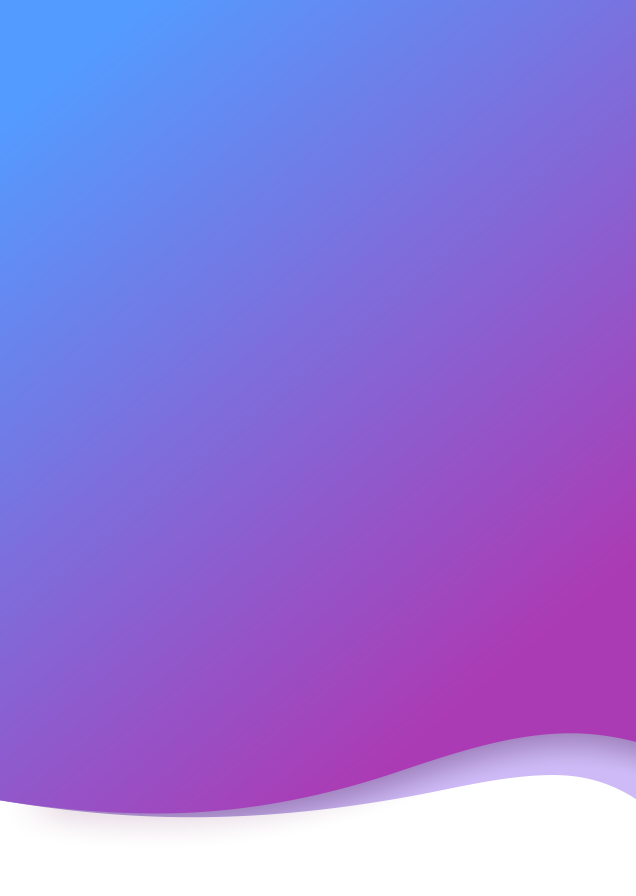
This background is drawn by a WebGL 2 fragment shader. Its source:

```glsl
#version 300 es
precision highp float;
// A diagonal blue-to-magenta gradient ending in a wavy lower edge, with a
// lavender ribbon and a white floor below it. The waves are chains of cubic
// Hermite spans; a soft shadow falls from the gradient onto both layers.

uniform vec2 u_resolution;
out vec4 fragColor;

const float ASPECT = 0.711;
const vec3 BLUE = vec3(0.329, 0.608, 1.0);
const vec3 MAGENTA = vec3(0.672, 0.231, 0.706);
const vec3 LAVENDER = vec3(0.805, 0.73, 0.965);
const vec3 WHITE = vec3(1.0);
const vec3 RIBBON_SHADOW = vec3(0.35, 0.17, 0.40);
const vec3 FLOOR_SHADOW = vec3(0.50, 0.22, 0.42);

// Each knot holds position, height and slope.
const vec3 UPPER_WAVE[5] = vec3[5](
    vec3(0.0, 0.1068, -0.114), vec3(0.247, 0.0921, 0.0),
    vec3(0.623, 0.1380, 0.238), vec3(0.897, 0.1816, 0.0),
    vec3(1.0, 0.1719, -0.185));
const vec3 LOWER_WAVE[5] = vec3[5](
    vec3(0.0, 0.1068, -0.121), vec3(0.302, 0.0879, 0.0),
    vec3(0.641, 0.1107, 0.128), vec3(0.870, 0.1350, 0.0),
    vec3(1.0, 0.1081, -0.462));

// Cubic through two knots that honours both slopes.
float hermite(vec3 a, vec3 b, float x) {
    float span = b.x - a.x;
    float t = clamp((x - a.x) / span, 0.0, 1.0);
    float s = 1.0 - t;
    return mix(a.y, b.y, t * t * (3.0 - 2.0 * t))
         + span * t * s * (s * a.z - t * b.z);
}

float waveHeight(vec3 knots[5], float x) {
    float height = knots[0].y;
    for (int i = 0; i < 4; i++) {
        if (x >= knots[i].x) height = hermite(knots[i], knots[i + 1], x);
    }
    return height;
}

// Smooth coverage of the region above an edge.
float above(float y, float edge, float pixel) {
    return clamp((y - edge) / pixel + 0.5, 0.0, 1.0);
}

vec3 diagonalGradient(vec2 uv) {
    vec2 fromTopLeft = vec2(uv.x * ASPECT, 1.0 - uv.y);
    float travel = dot(fromTopLeft, vec2(0.64, 0.77));
    return mix(BLUE, MAGENTA, clamp((travel - 0.104) / 0.834, 0.0, 1.0));
}

void main() {
    vec2 uv = gl_FragCoord.xy / u_resolution;
    float pixel = 1.0 / u_resolution.y;
    float upper = waveHeight(UPPER_WAVE, uv.x);
    float lower = waveHeight(LOWER_WAVE, uv.x);

    // Shadow fades with depth below the gradient's edge.
    float shadow = 1.0 - smoothstep(-0.012, 0.042, upper - uv.y);
    float sideFade = smoothstep(0.0, 0.12, uv.x);

    // Layers from the back to the front.
    vec3 color = mix(WHITE, FLOOR_SHADOW, 0.17 * shadow * sideFade);
    vec3 ribbon = mix(LAVENDER, RIBBON_SHADOW, 0.40 * shadow);
    color = mix(color, ribbon, above(uv.y, lower, pixel));
    color = mix(color, diagonalGradient(uv), above(uv.y, upper, pixel));
    fragColor = vec4(color, 1.0);
}
```
